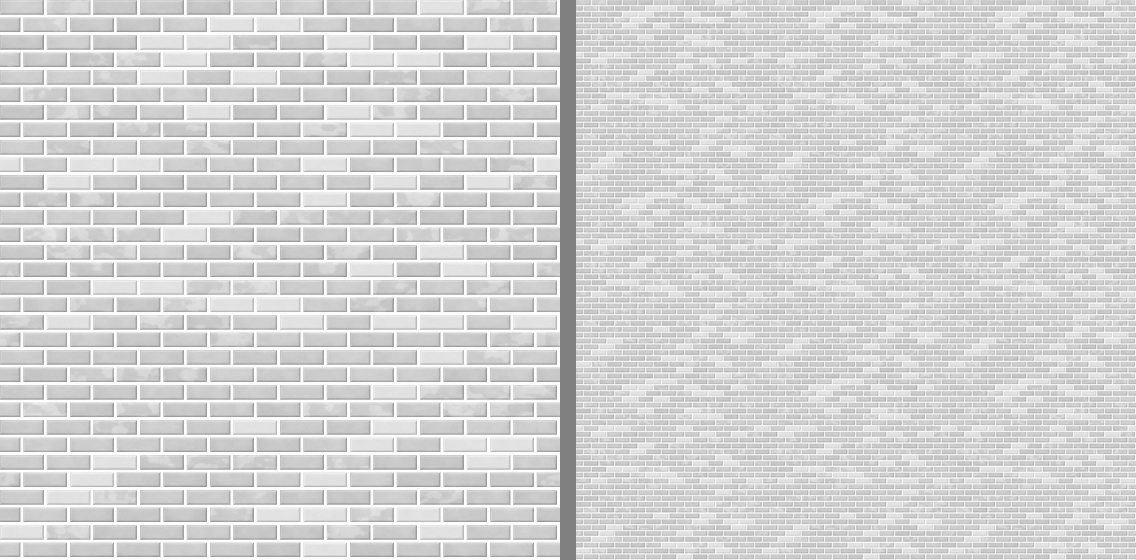
Left, the tile; right, the same tile 3 across and 3 down.
Reproduce this texture procedurally as a Shadertoy shader.

```glsl
float hash(vec2 p) {
    vec3 q = fract(p.xyx * 0.1031);
    q += dot(q, q.yzx + 33.33);
    return fract((q.x + q.y) * q.z);
}

float valueNoise(vec2 p) {
    vec2 i = floor(p), f = fract(p);
    f = f * f * (3.0 - 2.0 * f);
    return mix(mix(hash(i), hash(i + vec2(1, 0)), f.x),
               mix(hash(i + vec2(0, 1)), hash(i + vec2(1, 1)), f.x), f.y);
}

float cloudNoise(vec2 p) {
    float sum = 0.0, amplitude = 0.55;
    for (int octave = 0; octave < 3; octave++) {
        sum += amplitude * valueNoise(p);
        p = p * 2.0 + 17.0;
        amplitude *= 0.5;
    }
    return sum;
}

// Tone of the glazed face; every brick has its own seed
float faceTone(vec2 p, vec2 size, vec2 id) {
    vec2 seed = floor(vec2(hash(id + 41.0), hash(id + 83.0)) * 200.0) + 50.0;
    float kind = hash(id + 7.0);
    float cloud = cloudNoise(p / vec2(15, 11) + seed);
    float tone = 0.805 + 0.035 * (hash(id + 23.0) - 0.5);
    tone += 0.05 * (cloud - 0.48);

    // Darker towards the ends and the lower edge
    vec2 q = p / size * 2.0 - 1.0;
    tone -= 0.028 * q.x * q.x * q.x * q.x + 0.012 * (1.0 - q.y) * 0.5;

    // Pale blotches on some bricks, a pale glaze on a few
    float blotch = smoothstep(0.45, 0.62, cloudNoise(p / vec2(18, 13) + seed.yx));
    tone += 0.055 * blotch * step(0.76, kind);
    tone = mix(tone, 0.885 + 0.02 * (cloud - 0.48), step(kind, 0.13));

    // Fine slanted grain
    vec2 slanted = vec2(p.x + p.y, p.y - 0.6 * p.x);
    return tone + 0.014 * (valueNoise(slanted * vec2(0.3, 0.9) + seed) - 0.5);
}

void mainImage(out vec4 fragColor, in vec2 fragCoord) {
    vec2 cell = vec2(64, 24), size = vec2(60, 20);
    vec2 count = vec2(12, 32);
    vec2 uv = fragCoord / iResolution.xy;
    float pixel = count.x * cell.x / iResolution.x;

    // Running bond: every other row is shifted by half a brick
    vec2 pos = uv * count * cell + vec2(2, -2);
    float row = floor(pos.y / cell.y);
    pos.x -= 0.5 * cell.x * (1.0 - mod(row, 2.0));
    vec2 id = mod(floor(pos / cell), count);
    vec2 p = mod(pos, cell) - 2.0;

    // Distances to the four sides
    vec2 low = p, high = size - p;
    float edge = min(min(low.x, low.y), min(high.x, high.y));
    float tone = faceTone(p, size, id);

    // Mitred bevel lit from the upper left
    float depth = 1.0 - clamp(edge / 2.6, 0.0, 1.0);
    float light = 0.045;
    if (edge == low.x) light = 0.025;
    if (edge == high.x) light = -0.05 - 0.12 * depth;
    if (edge == low.y) light = -0.04 - 0.14 * depth;
    float bevel = 1.0 - smoothstep(2.6 - 0.5 * pixel, 2.6 + 0.5 * pixel, edge);
    tone += light * bevel;

    // Thin rim, then the joint
    tone -= 0.05 * (1.0 - smoothstep(0.3, 1.2, edge));
    float cover = smoothstep(-0.5 * pixel, 0.5 * pixel, edge);
    fragColor = vec4(vec3(mix(0.992, tone, cover)), 1.0);
}
```
